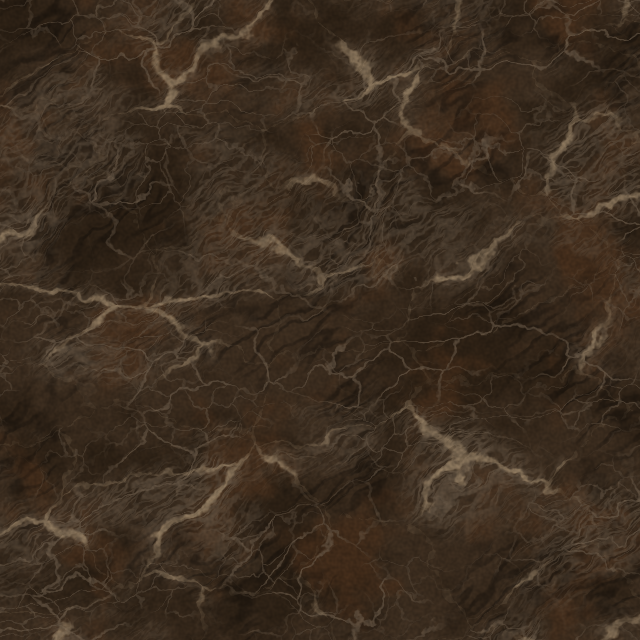
Write a Shadertoy shader that draws this texture.

```glsl
// Dark brown marble: clouded umber and russet stone, crossed by pale broken veins.
// Veins are cell borders bent by gradient noise; slanted ridged noise gives the
// ashen fibres that gather in patches and along the widest veins.

const vec3 UMBER  = vec3(0.165, 0.120, 0.076);
const vec3 BROWN  = vec3(0.222, 0.166, 0.114);
const vec3 RUSSET = vec3(0.272, 0.174, 0.100);
const vec3 ASH    = vec3(0.370, 0.315, 0.255);
const vec3 CREAM  = vec3(0.560, 0.480, 0.375);

const float BED_ANGLE = 0.22;
const float FIBRE_ANGLE = 0.65;

vec2 hash2(vec2 p) {
    vec3 q = fract(p.xyx * vec3(0.1031, 0.1030, 0.0973));
    q += dot(q, q.yzx + 33.33);
    return fract((q.xx + q.yz) * q.zy);
}

vec2 rotate(vec2 p, float angle) {
    float c = cos(angle), s = sin(angle);
    return mat2(c, s, -s, c) * p;
}

float cornerSlope(vec2 cell, vec2 offset) {
    float angle = 6.2832 * hash2(cell).x;
    return dot(vec2(cos(angle), sin(angle)), offset);
}

// Gradient noise, about -0.7 to 0.7
float gradientNoise(vec2 p) {
    vec2 i = floor(p), f = p - i;
    vec2 u = f * f * f * (f * (f * 6.0 - 15.0) + 10.0);
    vec2 e = vec2(1.0, 0.0);
    float low  = mix(cornerSlope(i, f), cornerSlope(i + e, f - e), u.x);
    float high = mix(cornerSlope(i + e.yx, f - e.yx), cornerSlope(i + 1.0, f - 1.0), u.x);
    return mix(low, high, u.y);
}

float fbm(vec2 p) {
    float sum = 0.0, gain = 1.0;
    for (int k = 0; k < 4; k++) {
        sum += gain * gradientNoise(p);
        p = rotate(p, 0.6) * 2.03 + 11.7;
        gain *= 0.5;
    }
    return sum;
}

vec2 fbm2(vec2 p) {
    return vec2(fbm(p), fbm(p + 47.3));
}

// Distance to the nearest border between scattered cells
float crackDistance(vec2 p, float scale) {
    p *= scale;
    vec2 cell = floor(p), f = p - cell, nearest = vec2(0.0), home = vec2(0.0);
    float best = 9.0;
    for (int y = -1; y <= 1; y++)
    for (int x = -1; x <= 1; x++) {
        vec2 o = vec2(x, y);
        vec2 r = o + hash2(cell + o) - f;
        if (dot(r, r) < best) { best = dot(r, r); nearest = r; home = o; }
    }
    float border = 9.0;
    for (int y = -2; y <= 2; y++)
    for (int x = -2; x <= 2; x++) {
        vec2 o = home + vec2(x, y);
        vec2 r = o + hash2(cell + o) - f;
        vec2 gap = r - nearest;
        if (dot(gap, gap) > 1e-4) border = min(border, dot(0.5 * (nearest + r), normalize(gap)));
    }
    return border / scale;
}

float line(float distance, float width) {
    return 1.0 - smoothstep(0.2 * width, width, distance);
}

// Thin bright threads where noise crosses zero
float fibres(vec2 p, vec2 frequency, float width) {
    return line(abs(gradientNoise(p * frequency)), width);
}

float patches(vec2 p, float frequency, float low, float high) {
    return smoothstep(low, high, fbm(p * frequency));
}

void mainImage(out vec4 fragColor, in vec2 fragCoord) {
    vec2 uv = fragCoord / iResolution.y + 3.0;

    // Bent coordinates for the veins and the slanted fibres
    vec2 bend = 0.065 * fbm2(uv * 4.0);
    vec2 crumple = 0.014 * fbm2(uv * 26.0);
    vec2 bed = rotate(uv + bend + crumple, -BED_ANGLE) * vec2(1.0, 1.6);
    vec2 slant = rotate(uv + 0.5 * bend + 0.5 * crumple, -FIBRE_ANGLE);

    // Clouded stone
    float mottle = fbm(uv * 21.0);
    vec3 stone = mix(UMBER, BROWN, smoothstep(-0.45, 0.4, fbm(uv * 4.5 + 5.0) + 0.5 * mottle));
    float rust = fbm(uv * 5.5 + 23.0) + 0.25 * mottle;
    stone = mix(stone, RUSSET, 0.7 * smoothstep(0.0, 0.5, rust));

    // Ashen and dark fibres
    float fibre = max(fibres(slant, vec2(15.0, 62.0), 0.17),
                      0.8 * fibres(slant + 9.0, vec2(34.0, 115.0), 0.2));
    float veil = patches(bed + 4.0, 3.5, -0.1, 0.45);
    float shade = fibres(slant + 2.0, vec2(11.0, 48.0), 0.2) * patches(uv + 7.0, 5.0, -0.1, 0.4);
    stone *= 1.0 - 0.28 * shade;
    stone = mix(stone, ASH, veil * (0.1 + 0.42 * fibre));

    // Hairline and middle veins
    float hair = line(crackDistance(bed + 13.0, 19.0), 0.0029) * patches(bed + 1.0, 5.0, -0.2, 0.4);
    float middle = line(crackDistance(bed + 6.0, 9.0), 0.0042) * patches(bed + 8.0, 4.5, -0.3, 0.35);
    stone = mix(stone, ASH, 0.5 * hair);
    stone = mix(stone, ASH * 1.08, 0.62 * middle);

    // Broad veins with crumbling edges and a fibrous halo
    float reach = crackDistance(bed, 4.6);
    float presence = patches(bed + 15.0, 4.0, -0.1, 0.5);
    float crumble = 0.006 * gradientNoise(uv * 75.0);
    float broad = line(reach + crumble, mix(0.003, 0.0115, presence));
    float halo = exp(-42.0 * reach) * presence;
    stone = mix(stone, ASH * 1.1, halo * (0.15 + 0.6 * fibre));
    stone = mix(stone, CREAM, broad * (0.14 + 0.66 * presence) * (0.85 + 0.5 * mottle));

    // Fine grain
    float grain = gradientNoise(uv * 190.0) + 0.7 * gradientNoise(uv * 95.0);
    stone *= 1.0 + 0.16 * grain;
    fragColor = vec4(clamp(stone, 0.0, 1.0), 1.0);
}
```
